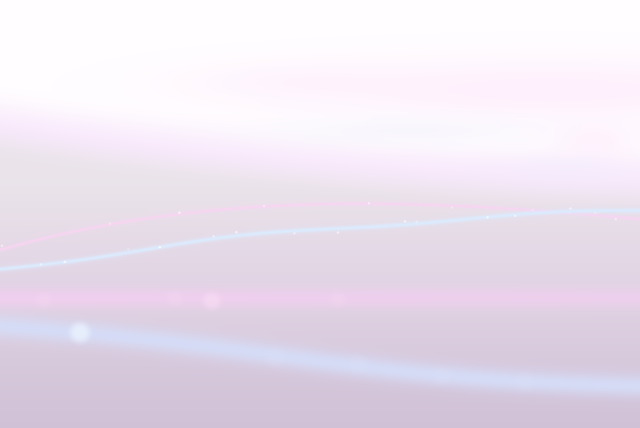
Reproduce this background procedurally as a WebGL 2 fragment shader.

```glsl
#version 300 es
precision highp float;
// Soft abstract backdrop: a white mist fades through lavender into mauve,
// crossed by two blurred ribbons and two fine curved threads of light.
// Curves are formulas of x; glows and sparkles are gaussian spots.
uniform vec2 u_resolution;
out vec4 fragColor;

#define BAND_WIDTH 0.021
#define THREAD_WIDTH 0.0042
#define BOKEH_RADIUS 0.020
#define SPARK_RADIUS 0.0034
#define SPARK_COUNT 22
#define PI 3.14159265

const vec3 WHITE = vec3(1.0, 0.992, 1.0);
const vec3 LAVENDER = vec3(0.972, 0.912, 0.985);
const vec3 ROSE = vec3(0.995, 0.935, 0.99);
const vec3 ICE = vec3(0.965, 0.96, 0.99);
const vec3 PINK_BAND = vec3(0.94, 0.81, 0.935);
const vec3 BLUE_BAND = vec3(0.835, 0.865, 0.97);
const vec3 PINK_THREAD = vec3(0.975, 0.83, 0.95);
const vec3 BLUE_THREAD = vec3(0.86, 0.92, 0.995);

float hash(float n) { return fract(sin(n * 91.345) * 4375.85); }

float bell(float d, float width) { return exp(-d * d / (width * width)); }

// Elliptical gaussian cloud.
float cloud(vec2 p, vec2 center, vec2 size) {
  vec2 d = (p - center) / size;
  return exp(-dot(d, d));
}

// Round disc with a soft rim, corrected for the canvas shape.
float spot(vec2 p, vec2 center, float radius) {
  vec2 d = p - center;
  d.x *= u_resolution.x / u_resolution.y;
  return 1.0 - smoothstep(0.35, 1.3, length(d) / radius);
}

// Heights of the mist edge, the threads and the blue ribbon.
float mistEdge(float x) { return 0.69 - 0.22 * x + 0.095 * x * x; }
float pinkThread(float x) { return 0.416 + x * (0.429 + x * (-0.504 + 0.147 * x)); }
float blueThread(float x) {
  return 0.371 + 0.137 * x + 0.0245 * sin(PI * x) - 0.005 * sin(4.0 * PI * x);
}
float blueRibbon(float x) {
  return 0.238 - 0.14 * x - 0.012 * sin(PI * x) + 0.009 * sin(2.0 * PI * x);
}

vec3 backdrop(vec2 p) {
  // Mauve ground
  vec3 col = mix(vec3(0.815, 0.755, 0.84), vec3(0.885, 0.835, 0.895), smoothstep(-0.05, 0.42, p.y));
  col = mix(col, vec3(0.917, 0.893, 0.918), smoothstep(0.32, 0.62, p.y));
  // Mist with a lavender fringe
  float d = p.y - mistEdge(p.x);
  col = mix(col, LAVENDER, smoothstep(-0.065, 0.03, d));
  col = mix(col, WHITE, smoothstep(0.0, 0.115, d));
  // Tinted clouds inside the mist
  col = mix(col, ROSE, 0.9 * cloud(p, vec2(0.86, 0.79), vec2(0.42, 0.075)));
  col = mix(col, ROSE, 0.5 * cloud(p, vec2(0.46, 0.81), vec2(0.17, 0.045)));
  col = mix(col, ICE, 0.75 * cloud(p, vec2(0.64, 0.695), vec2(0.22, 0.035)));
  col = mix(col, ROSE, 0.7 * cloud(p, vec2(0.93, 0.67), vec2(0.07, 0.045)));
  col = mix(col, vec3(0.95, 0.92, 0.99), 0.6 * cloud(p, vec2(0.89, 0.60), vec2(0.12, 0.035)));
  return col;
}

void main() {
  vec2 p = gl_FragCoord.xy / u_resolution;
  vec3 col = backdrop(p);

  // Blurred ribbons
  float pinkShape = bell(p.y - 0.304, BAND_WIDTH * 1.15);
  col = mix(col, PINK_BAND, pinkShape * mix(0.95, 0.8, p.x));
  float ribbon = bell(p.y - blueRibbon(p.x), BAND_WIDTH * 1.25);
  col = mix(col, BLUE_BAND, 0.93 * ribbon);

  // Faint bokeh strung along each ribbon
  for (int i = 0; i < 4; i++) {
    float k = float(i);
    float px = 0.068 + 0.18 * k + 0.025 * k * k;
    float bx = 0.43 + 0.13 * k;
    float side = 0.018 * (hash(k + 3.0) - 0.5);
    float fade = i < 3 ? 0.28 : 0.0;
    col = mix(col, vec3(0.965, 0.85, 0.95), fade * spot(p, vec2(px, 0.3 + 0.3 * side), BOKEH_RADIUS));
    col = mix(col, vec3(0.87, 0.88, 0.97), 0.22 * spot(p, vec2(bx, blueRibbon(bx) + side), BOKEH_RADIUS * 1.2));
  }
  // Two brighter bokeh lights
  col = mix(col, vec3(0.97, 0.86, 0.955), 0.65 * spot(p, vec2(0.331, 0.297), BOKEH_RADIUS * 1.15));
  col = mix(col, vec3(0.92, 0.95, 0.995), 0.8 * spot(p, vec2(0.125, 0.223), BOKEH_RADIUS * 1.3));

  // Fine threads with a weak halo
  float pinkDist = p.y - pinkThread(p.x);
  float blueDist = p.y - blueThread(p.x);
  float pinkLine = 0.8 * bell(pinkDist, THREAD_WIDTH * 0.85) + 0.1 * bell(pinkDist, THREAD_WIDTH * 3.0);
  float blueLine = 0.88 * bell(blueDist, THREAD_WIDTH * 1.2) + 0.1 * bell(blueDist, THREAD_WIDTH * 3.0);
  col = mix(col, PINK_THREAD, pinkLine);
  col = mix(col, BLUE_THREAD, blueLine);

  // Tiny sparkles scattered near the threads
  for (int i = 0; i < SPARK_COUNT; i++) {
    float k = float(i) + 1.0;
    float x = (k - 0.5 + 0.9 * (hash(k) - 0.5)) / float(SPARK_COUNT);
    float y = i % 3 == 0 ? pinkThread(x) : blueThread(x);
    y += 0.02 * (hash(k + 40.0) - 0.5);
    float power = 0.25 + 0.5 * hash(k + 80.0);
    col = mix(col, WHITE, power * spot(p, vec2(x, y), SPARK_RADIUS));
  }

  fragColor = vec4(col, 1.0);
}
```
